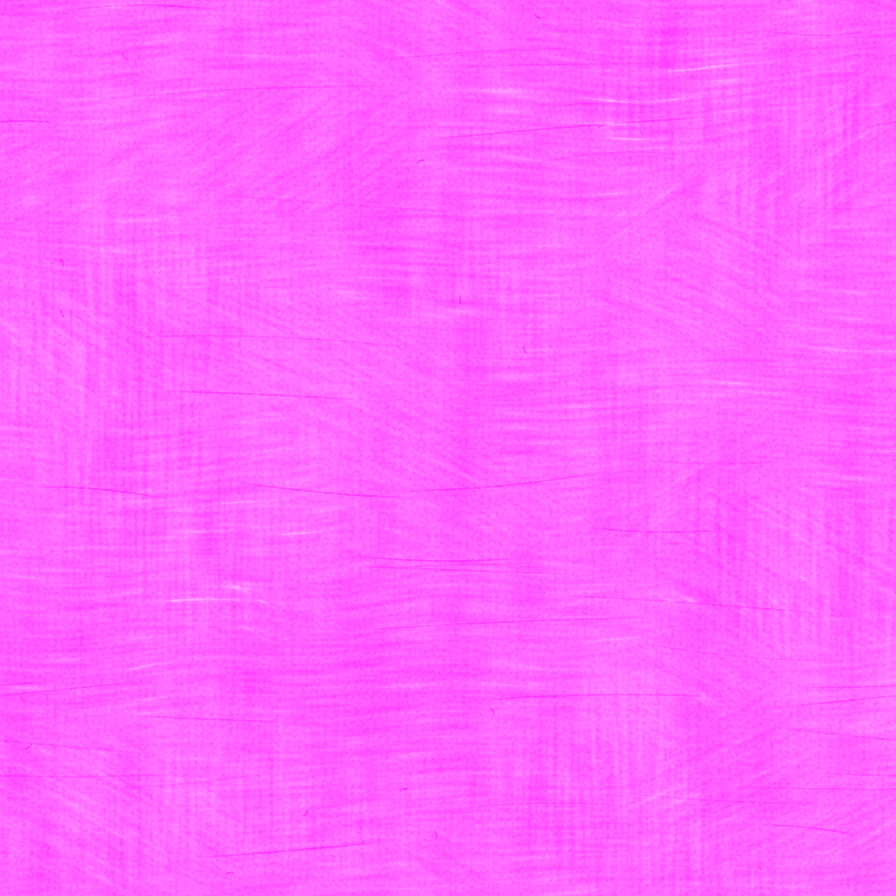
Reproduce this texture procedurally as a Shadertoy shader.

```glsl
// Bright magenta brushed paint: soft vertical bands under fine bristle fibres,
// which bend, cross and change direction in patches. Faint canvas weave, pale
// scuffs and long thin dark scratches lie over them; only green varies.

vec2 hash2(vec2 p) {
    vec3 q = fract(p.xyx * vec3(0.1031, 0.1030, 0.0973));
    q += dot(q, q.yzx + 33.33);
    return fract((q.xx + q.yz) * q.zy);
}

float cornerSlope(vec2 cell, vec2 offset) {
    float angle = 6.2832 * hash2(cell).x;
    return dot(vec2(cos(angle), sin(angle)), offset);
}

// Gradient noise, about -0.7 to 0.7
float noise(vec2 p) {
    vec2 i = floor(p), f = p - i;
    vec2 u = f * f * f * (f * (f * 6.0 - 15.0) + 10.0);
    vec2 e = vec2(1.0, 0.0);
    return mix(mix(cornerSlope(i, f), cornerSlope(i + e, f - e), u.x),
               mix(cornerSlope(i + e.yx, f - e.yx), cornerSlope(i + 1.0, f - 1.0), u.x), u.y);
}

vec2 rotate(vec2 p, float angle) {
    float c = cos(angle), s = sin(angle);
    return vec2(c * p.x + s * p.y, c * p.y - s * p.x);
}

// Bristle marks running along the given angle
float fibres(vec2 p, float angle) {
    vec2 q = rotate(p, angle) + 3.0;
    return 0.75 * noise(q * vec2(16.0, 190.0)) + 0.65 * noise(q * vec2(9.0, 85.0) + 17.0);
}

float patches(vec2 p, float seed) {
    return smoothstep(0.02, 0.3, noise(p * vec2(3.2, 4.2) + seed));
}

// Thin bowed line with tapering ends, wrapped around the canvas
float scratch(vec2 p, vec2 centre, float angle, float halfLength, float bow, float width) {
    vec2 q = rotate(fract(p - centre + 0.5) - 0.5, angle);
    float t = q.x / halfLength;
    float d = abs(q.y - bow * t * t);
    float line = 1.0 - smoothstep(0.3 * width, width, d);
    return line * (1.0 - smoothstep(0.5, 1.0, abs(t)));
}

void mainImage(out vec4 fragColor, in vec2 fragCoord) {
    float pixel = 1.0 / iResolution.y;
    vec2 p = fragCoord * pixel;

    // Broad vertical bands and cloudy unevenness
    float green = 0.402;
    green += 0.075 * noise(p * vec2(13.0, 2.6) + 5.0);
    green += 0.04 * noise(p * vec2(30.0, 6.0) + 41.0);
    green += 0.04 * noise(p * vec2(5.0, 6.0) + 23.0);

    // Bristle fibres: wavy and level, with slanting patches
    vec2 bent = p + vec2(0.0, 0.035 * noise(p * 3.5 + 9.0));
    float rising = patches(p, 12.0);
    float falling = patches(p, 57.0);
    float strokes = fibres(bent, 0.03);
    strokes = mix(strokes, fibres(bent, 0.52), 0.8 * rising);
    strokes = mix(strokes, fibres(bent, -0.48), 0.8 * falling);
    green += 0.125 * strokes;

    // Pale scuffs where the bristles caught the surface
    float scuffed = 0.25 + 0.75 * max(patches(p, 33.0), 0.7 * rising);
    green += 0.22 * scuffed * smoothstep(0.32, 0.75, strokes);

    // Canvas weave, clearest in patches, and fine grain
    float weave = noise(p * vec2(170.0, 11.0) + 71.0);
    green += (0.04 + 0.07 * patches(p, 84.0)) * weave;
    green += 0.04 * noise(p * vec2(24.0, 220.0) + 29.0);
    green += 0.085 * noise(p * 235.0 + 3.0);

    // Long, nearly level scratches
    float dark = 0.0;
    for (int i = 0; i < 36; i++) {
        vec2 centre = hash2(vec2(i, 7));
        vec2 shape = hash2(vec2(i, 19));
        vec2 tone = hash2(vec2(i, 31));
        float line = scratch(p, centre, 0.22 * (shape.x - 0.5), mix(0.05, 0.2, shape.y),
                             0.016 * (tone.x - 0.5), max(0.0016, 1.1 * pixel));
        dark = max(dark, line * mix(0.05, 0.15, tone.y));
    }

    // Tiny hooked nicks
    for (int i = 0; i < 14; i++) {
        vec2 shape = hash2(vec2(i, 53));
        float nick = scratch(p, hash2(vec2(i, 43)), 6.2832 * shape.x, 0.006,
                             0.004 * shape.y, max(0.0016, 1.1 * pixel));
        dark = max(dark, 0.18 * nick);
    }
    green -= dark;

    fragColor = vec4(1.0, clamp(green, 0.18, 0.72), 1.0, 1.0);
}
```
